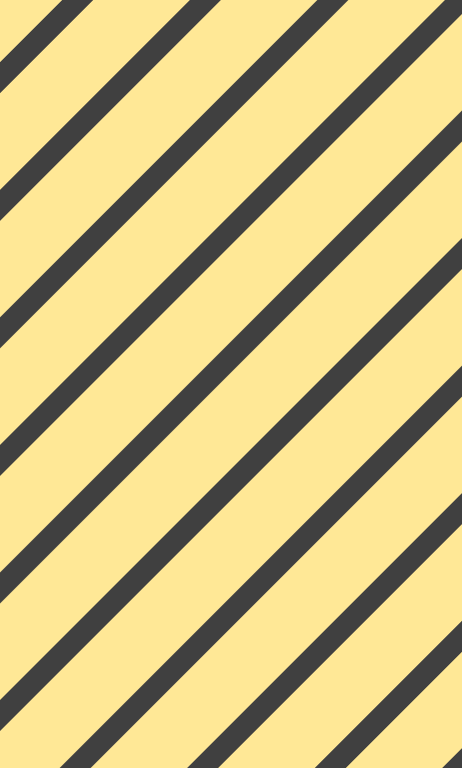
This pattern is drawn by a Shadertoy shader. Its source:

```glsl
// Diagonal charcoal stripes rising to the right over a pale yellow ground.
// The distance from the top left corner along the diagonal is folded into
// equal periods, and each period holds one antialiased band.

// Signed distance to the nearest band edge, in canvas heights (negative inside).
float stripeDistance(vec2 p) {
    float period = 0.16608;
    float across = p.x + 1.0 - p.y - 0.1013;
    float offset = (fract(across / period + 0.5) - 0.5) * period;
    return (abs(offset) - 0.0202) * inversesqrt(2.0);
}

void mainImage(out vec4 fragColor, in vec2 fragCoord) {
    vec2 p = fragCoord / iResolution.y;
    vec3 ground = vec3(1.0, 0.91, 0.59);
    vec3 charcoal = vec3(0.25);

    // Band coverage, softened over about one pixel
    float coverage = clamp(0.5 - stripeDistance(p) * iResolution.y, 0.0, 1.0);
    fragColor = vec4(mix(ground, charcoal, coverage), 1.0);
}
```
